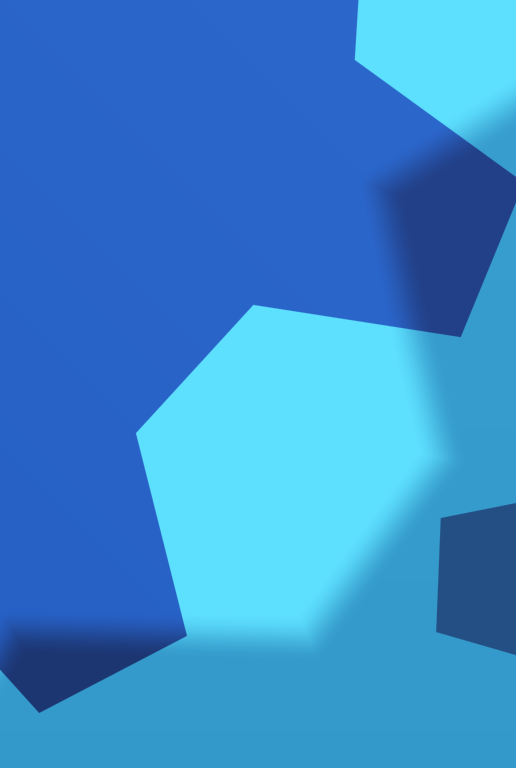
This background is drawn by a WebGL 2 fragment shader. Its source:

```glsl
#version 300 es
precision highp float;
// Cut blue paper over a cyan ground, with a broad soft-edged polygonal shadow.

#define ASPECT 0.672
#define SHADOW_BLUR 0.031
#define BLUE_LIT vec3(0.160, 0.390, 0.785)
#define BLUE_SHADE vec3(0.132, 0.250, 0.530)
#define CYAN_LIT vec3(0.365, 0.875, 0.995)
#define CYAN_SHADE vec3(0.207, 0.607, 0.800)
#define PANEL_COLOR vec3(0.140, 0.310, 0.520)
#define CORNERS 10

uniform vec2 u_resolution;
out vec4 fragColor;

// Signed distance to a closed polygon, negative inside
float polygon(vec2 p, vec2 v[CORNERS]) {
    float nearest = 1e3;
    float side = 1.0;
    vec2 b = v[CORNERS - 1];
    for (int i = 0; i < CORNERS; i++) {
        vec2 a = v[i];
        vec2 e = b - a;
        vec2 w = p - a;
        vec2 off = w - e * clamp(dot(w, e) / dot(e, e), 0.0, 1.0);
        nearest = min(nearest, dot(off, off));
        bvec3 crossing = bvec3(p.y >= a.y, p.y < b.y, e.x * w.y > e.y * w.x);
        if (all(crossing) || all(not(crossing))) side = -side;
        b = a;
    }
    return side * sqrt(nearest);
}

// Signed distance to the line a-b, positive on its left
float leftOf(vec2 p, vec2 a, vec2 b) {
    vec2 e = normalize(b - a);
    return e.x * (p.y - a.y) - e.y * (p.x - a.x);
}

// Upper paper sheet
float sheetDistance(vec2 p) {
    return polygon(p, vec2[CORNERS](
        vec2(-0.1, 1.1), vec2(0.473, 1.1), vec2(0.462, 0.922),
        vec2(0.6825, 0.762), vec2(0.6, 0.561), vec2(0.33, 0.603),
        vec2(0.177, 0.436), vec2(0.2435, 0.172),
        vec2(0.051, 0.0716), vec2(-0.1, 0.239)));
}

// Area reached by direct light
float lightDistance(vec2 p) {
    return polygon(p, vec2[CORNERS](
        vec2(-0.1, 1.2), vec2(0.95, 1.2), vec2(0.95, 1.043),
        vec2(0.495, 0.755), vec2(0.536, 0.57), vec2(0.5755, 0.404),
        vec2(0.402, 0.169), vec2(0.018, 0.178),
        vec2(-0.04, 0.08), vec2(-0.1, 0.08)));
}

// Dark panel entering from the right edge
float panelDistance(vec2 p) {
    vec2 top = vec2(0.574, 0.3255);
    vec2 bottom = vec2(0.568, 0.177);
    float d = leftOf(p, bottom, top);
    d = max(d, leftOf(p, top, vec2(ASPECT, 0.345)));
    return max(d, leftOf(p, vec2(ASPECT, 0.147), bottom));
}

// Antialiased coverage from a signed distance
float cover(float d) {
    float pixel = 0.8 / u_resolution.y;
    return 1.0 - smoothstep(-pixel, pixel, d);
}

void main() {
    vec2 p = gl_FragCoord.xy / u_resolution * vec2(ASPECT, 1.0);
    float shade = smoothstep(-SHADOW_BLUR, SHADOW_BLUR, lightDistance(p));

    // Gentle tonal drift across each surface
    vec3 blueLit = BLUE_LIT + 0.025 * (p.x + p.y - 0.8) * vec3(0.6, 0.8, 0.7);
    vec3 blueShade = BLUE_SHADE * mix(0.84, 1.0, smoothstep(0.1, 0.6, p.y));
    vec3 cyanShade = CYAN_SHADE + 0.02 * (p.y - 0.3);

    vec3 ground = mix(CYAN_LIT, cyanShade, shade);
    vec3 sheet = mix(blueLit, blueShade, shade);
    vec3 color = mix(ground, PANEL_COLOR, cover(panelDistance(p)));
    color = mix(color, sheet, cover(sheetDistance(p)));
    fragColor = vec4(color, 1.0);
}
```
